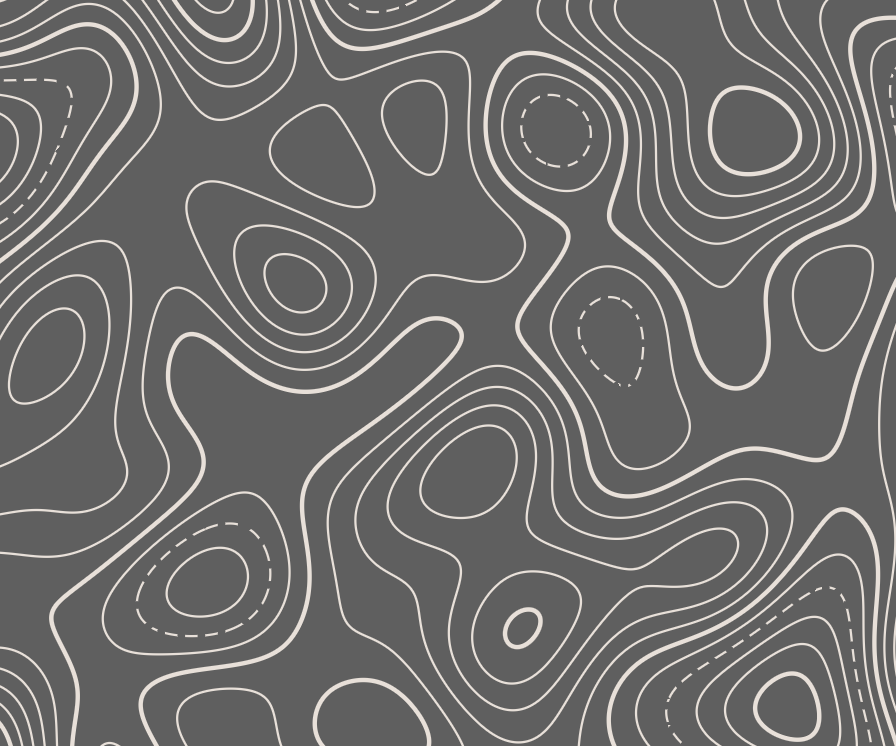
Give the GLSL for this pattern, as a Shadertoy shader.

```glsl
// Topographic map: pale contour lines, some bold and some dashed, on flat grey.

const int WAVES = 16;

// Height measured in contour steps: layered sines, shorter waves are lower.
float terrain(vec2 p) {
    p += 0.025 * sin(7.0 * p.yx + vec2(1.0, 4.0));
    float height = 0.0;
    for (int i = 0; i < WAVES; i++) {
        float n = float(i);
        float angle = 2.39996 * n + 0.4;
        float frequency = mix(9.0, 26.0, n / float(WAVES - 1));
        float phase = 6.2832 * fract(43.758 * sin(12.99 * n + 3.1));
        vec2 direction = vec2(cos(angle), sin(angle));
        height += 11.0 / frequency * sin(frequency * dot(p, direction) + phase);
    }
    return height;
}

// Forward differences around a known height.
vec2 slopeAt(vec2 p, float height) {
    vec2 e = vec2(0.0005, 0.0);
    return vec2(terrain(p + e.xy) - height, terrain(p + e.yx) - height) / e.x;
}

// Distance to a contour; the curvature term keeps lines thin on flat ground.
float contourDistance(float rise, float steepness) {
    const float curvature = 250.0;
    float root = sqrt(steepness * steepness + 2.0 * curvature * rise);
    return 2.0 * rise / max(steepness + root, 1e-4);
}

// Signed distance to dashes laid along the contour, snapped to eight headings.
float dashDistance(vec2 p, vec2 slope) {
    const float period = 0.027;
    const float eighthTurn = 0.785398;
    float heading = round(atan(slope.x, -slope.y) / eighthTurn) * eighthTurn;
    float along = dot(p, vec2(cos(heading), sin(heading)));
    return (abs(fract(along / period) - 0.5) - 0.31) * period;
}

void mainImage(out vec4 fragColor, in vec2 fragCoord) {
    vec2 p = fragCoord / iResolution.y;
    float pixel = 1.0 / iResolution.y;

    float height = terrain(p);
    vec2 slope = slopeAt(p, height);
    float level = round(height);

    // Every fifth contour is bold, one level is dashed.
    bool bold = mod(level + 4.0, 5.0) < 0.5;
    bool dashed = abs(level - 3.0) < 0.5;

    float halfWidth = bold ? 0.0029 : 0.0015;
    float edge = contourDistance(abs(height - level), length(slope)) - halfWidth;
    if (dashed) edge = max(edge, dashDistance(p, slope));

    // One-pixel smooth edge
    float ink = clamp(0.5 - edge / pixel, 0.0, 1.0);
    vec3 ground = vec3(0.373);
    vec3 line = vec3(0.91, 0.88, 0.85);
    fragColor = vec4(mix(ground, line, ink), 1.0);
}
```
